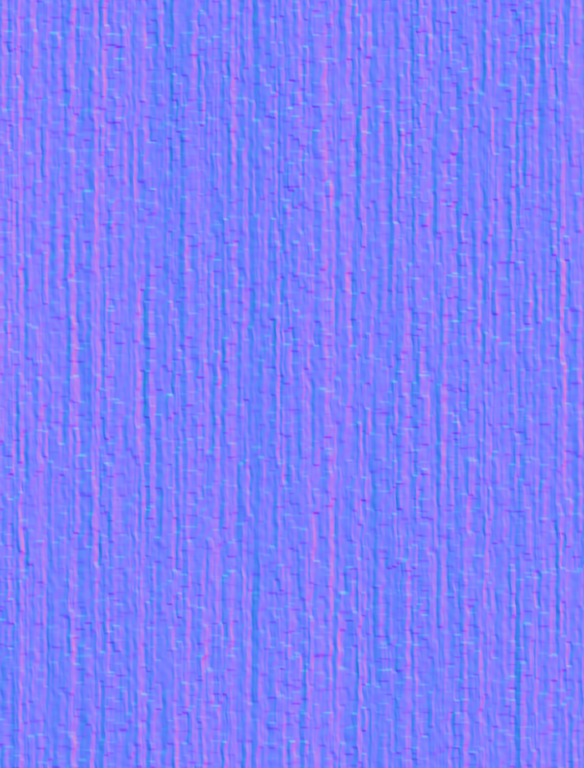
Give the GLSL for this texture map, as a Shadertoy shader.

```glsl
// Tangent-space normal map of rough, vertically grained bark or brushed plaster.
// A height field of broken strips and stretched gradient noise is differentiated,
// and the resulting surface normal is packed into colour.

vec2 hash2(vec2 cell) {
    uvec2 q = uvec2(ivec2(cell)) * uvec2(1597334673u, 3812015801u);
    uint n = (q.x ^ q.y) * 1597334673u;
    n = (n ^ (n >> 15)) * 2246822519u;
    n ^= n >> 13;
    return vec2(n & 65535u, n >> 16) / 65535.0;
}

float gradDot(vec2 cell, vec2 offset) {
    float angle = 6.28318 * hash2(cell).x;
    return dot(vec2(cos(angle), sin(angle)), offset);
}

float gradientNoise(vec2 p) {
    vec2 i = floor(p), f = p - i;
    vec2 u = f * f * f * (f * (f * 6.0 - 15.0) + 10.0);
    vec2 e = vec2(1, 0);
    return mix(mix(gradDot(i, f), gradDot(i + e.xy, f - e.xy), u.x),
               mix(gradDot(i + e.yx, f - e.yx), gradDot(i + e.xx, f - e.xx), u.x), u.y);
}

// Height along one column: flat segments joined by short ledges
float columnHeight(float column, float y, float ledge) {
    vec2 rnd = hash2(vec2(column, 977.0));
    y = y * (0.6 + 0.8 * rnd.x) + 40.0 * rnd.y;
    float i = floor(y);
    float here = hash2(vec2(column, i)).y;
    float next = hash2(vec2(column, i + 1.0)).y;
    return mix(here, next, smoothstep(1.0 - ledge, 1.0, y - i));
}

// Neighbouring columns blended across a soft vertical edge
float strips(vec2 p, vec2 freq) {
    p *= freq;
    float i = floor(p.x), ledge = 0.0045 * freq.y;
    return mix(columnHeight(i, p.y, ledge), columnHeight(i + 1.0, p.y, ledge),
               smoothstep(0.2, 0.8, p.x - i));
}

float height(vec2 p) {
    // Uneven strip widths and finely jagged edges
    vec2 w = p;
    w.x += 0.006 * gradientNoise(p * vec2(38, 0.8)) + 0.0022 * gradientNoise(p * vec2(55, 62) + 7.0);

    float h = 0.0015 * strips(w, vec2(150, 24));
    h += 0.0011 * strips(w + 3.0, vec2(96, 50));
    // Long grain, from fine to broad
    h += 0.0017 * gradientNoise(w * vec2(135, 5) + 11.0);
    h += 0.0023 * gradientNoise(w * vec2(72, 1.4) + 23.0);
    h += 0.0006 * gradientNoise(w * vec2(160, 75) + 51.0);
    return h;
}

void mainImage(out vec4 fragColor, in vec2 fragCoord) {
    vec2 p = fragCoord / iResolution.y + 1.0;

    // Central differences, with a span that softens the edges
    vec2 e = vec2(0.0012, 0);
    vec2 slope = vec2(height(p + e.xy) - height(p - e.xy),
                      height(p + e.yx) - height(p - e.yx)) / (2.0 * e.x);

    // Broad vertical bands leaning left or right
    slope.x += 0.01 + 0.2 * gradientNoise(p * vec2(13, 0.8) + 5.0);

    vec3 normal = normalize(vec3(-slope, 1.0));
    fragColor = vec4(0.5 + 0.5 * normal, 1.0);
}
```
